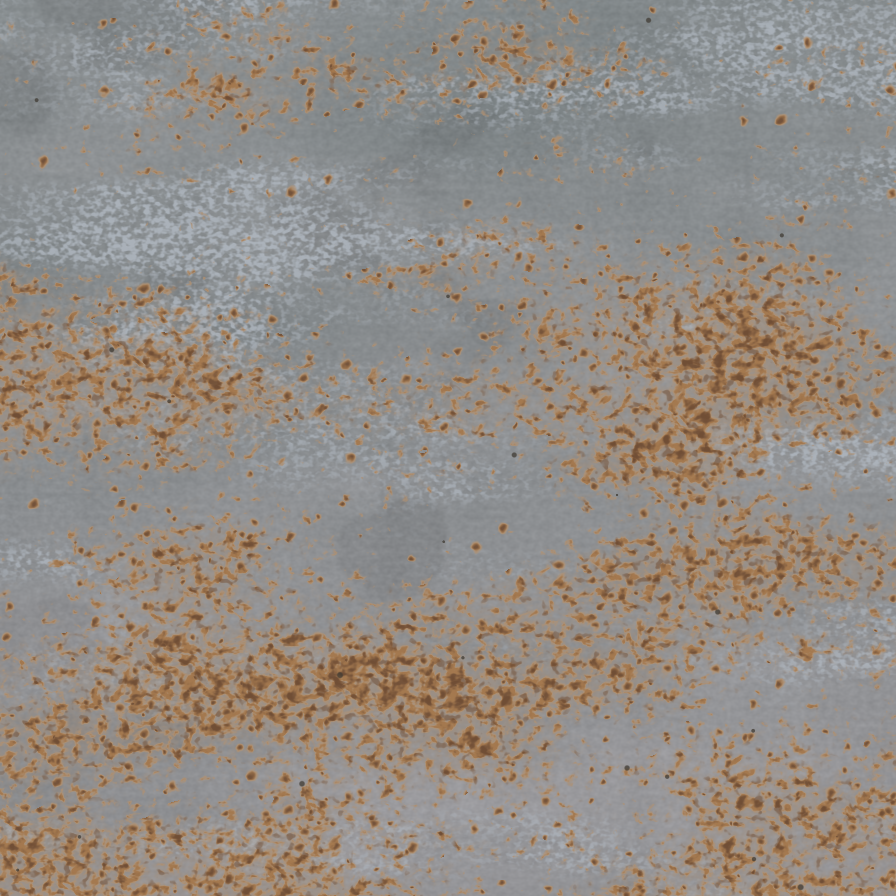
Give the GLSL for this texture, as a WebGL 2 fragment shader.

```glsl
#version 300 es
precision highp float;

// Weathered steel sheet: brushed grey metal with pale scuffs and dark smudges,
// overgrown by horizontal drifts of rust. Layered gradient noise sets the drifts
// and their grain; jittered cells scatter single rust spots and dark pits.

uniform vec2 u_resolution;
out vec4 fragColor;

const vec3 STEEL_DARK  = vec3(0.495, 0.515, 0.525);
const vec3 STEEL_LIGHT = vec3(0.595, 0.600, 0.612);
const vec3 SCUFF       = vec3(0.69, 0.72, 0.755);
const vec3 STAIN       = vec3(0.625, 0.555, 0.49);
const vec3 RUST_PALE   = vec3(0.685, 0.57, 0.455);
const vec3 RUST_ORANGE = vec3(0.645, 0.465, 0.29);
const vec3 RUST_BROWN  = vec3(0.42, 0.285, 0.19);
const vec3 PIT         = vec3(0.25, 0.23, 0.20);

// Integer hash of a lattice cell, giving two values in 0..1
vec2 hash2(vec2 cell) {
  uvec2 v = uvec2(ivec2(cell) + 4096) * 1664525u + 1013904223u;
  v.x += v.y * 1664525u;
  v.y += v.x * 1664525u;
  v ^= v >> 16u;
  v.x += v.y * 1664525u;
  v.y += v.x * 1664525u;
  v ^= v >> 16u;
  return vec2(v & 0xffffu) / 65535.0;
}

float cornerSlope(vec2 cell, vec2 offset) {
  float angle = 6.28318 * hash2(cell).x;
  return dot(vec2(cos(angle), sin(angle)), offset);
}

float gradientNoise(vec2 p) {
  vec2 i = floor(p), f = p - i;
  vec2 w = f * f * f * (f * (f * 6.0 - 15.0) + 10.0);
  vec2 e = vec2(1.0, 0.0);
  float low  = mix(cornerSlope(i, f), cornerSlope(i + e.xy, f - e.xy), w.x);
  float high = mix(cornerSlope(i + e.yx, f - e.yx), cornerSlope(i + e.xx, f - e.xx), w.x);
  return mix(low, high, w.y);
}

// Layered noise centred on zero, mostly within -0.7..0.7
float fbm(vec2 p, int octaves) {
  float sum = 0.0, weight = 1.0;
  for (int k = 0; k < octaves; k++) {
    sum += weight * gradientNoise(p);
    p = mat2(1.98, 0.16, -0.16, 1.98) * p + vec2(17.3, 9.1);
    weight *= 0.5;
  }
  return sum;
}

// Scattered round spots: 1 at a centre, 0 at its rim, negative outside
float spots(vec2 p, float chance, float radius) {
  vec2 home = floor(p);
  float best = -1.0;
  for (int y = -1; y <= 1; y++) {
    for (int x = -1; x <= 1; x++) {
      vec2 cell = home + vec2(x, y);
      vec2 centre = cell + 0.1 + 0.8 * hash2(cell);
      vec2 traits = hash2(cell + 311.0);
      float size = radius * mix(0.4, 1.0, traits.y);
      if (traits.x < chance) best = max(best, 1.0 - distance(p, centre) / size);
    }
  }
  return best;
}

vec3 steel(vec2 p) {
  float tone = 0.54 + 0.65 * fbm(p * vec2(2.0, 5.0) + 41.0, 5) - 0.3 * (p.y - 0.5);
  vec3 colour = mix(STEEL_DARK, STEEL_LIGHT, clamp(tone, 0.0, 1.0));
  colour += (0.5 - p.y) * vec3(0.025, 0.008, 0.012);
  // Smudges with a soft but definite edge, then faint vertical runs
  float smudge = smoothstep(0.28, 0.4, fbm(p * vec2(3.5, 5.0) + 83.0, 4));
  float runs = gradientNoise(p * vec2(26.0, 2.5) + 7.0);
  colour *= 1.0 - 0.06 * smudge + 0.03 * runs;
  // Brushed lines and fine tooth
  colour += 0.014 * gradientNoise(p * vec2(9.0, 150.0));
  colour += 0.035 * fbm(p * vec2(130.0, 160.0), 2);
  // Pale scuffs broken into fine specks, heavier near the top
  float drift = fbm(p * vec2(2.2, 9.0) + 23.0, 5) + 0.25 * (p.y - 0.6);
  float specks = fbm(p * vec2(125.0, 165.0) + 5.0, 2) + 0.4 * gradientNoise(p * 38.0);
  float scuff = smoothstep(-0.2, 0.55, drift) * smoothstep(-0.15, 0.65, specks + 0.4 * drift);
  return mix(colour, SCUFF, 0.85 * scuff);
}

// Rust thickness to colour: faint stain, pale rim, orange body, brown core
vec3 addRust(vec3 ground, float thickness, float core) {
  vec3 rust = mix(RUST_PALE, RUST_ORANGE, smoothstep(0.02, 0.28, thickness));
  rust = mix(rust, RUST_BROWN, 0.9 * smoothstep(0.15, 0.8, core));
  return mix(ground, rust, 0.92 * smoothstep(-0.17, 0.13, thickness));
}

void main() {
  vec2 p = gl_FragCoord.xy / min(u_resolution.x, u_resolution.y);

  // Horizontal drifts with ragged fringes, denser towards the bottom
  float drift = fbm(p * vec2(2.5, 5.6) + vec2(3.7, 61.2), 5) + 0.5 * (0.45 - p.y);
  float clumps = gradientNoise(p * vec2(24.0, 34.0) + 71.0);
  float grain = fbm(p * vec2(68.0, 82.0) + 0.6 * clumps, 3) + 0.35 * clumps;
  float mottle = fbm(p * vec2(88.0, 98.0) + 13.0, 2);

  vec3 colour = steel(p);
  float haze = smoothstep(-0.2, 0.45, drift + 0.4 * grain + 0.2 * mottle);
  colour = mix(colour, STAIN, 0.68 * haze);

  // Single spots gather around the drifts and merge with them
  float chance = 0.03 + 0.27 * smoothstep(-0.35, 0.25, drift);
  float spot = spots(p * 58.0 + 0.2 * mottle, chance, 0.36) + 0.2 * mottle;
  float crust = 0.85 * drift + grain - 0.31;
  float core = max(crust + 0.6 * mottle, 0.9 * spot);
  colour = addRust(colour, max(crust, 0.55 * spot), core);

  // Small brown flecks lying on the stained metal
  float fleck = smoothstep(0.25, 0.6, mottle + 0.35 * drift) * haze;
  colour = mix(colour, RUST_BROWN, 0.5 * fleck);

  float pit = spots(p * 17.0 + 90.0, 0.05, 0.075);
  colour = mix(colour, PIT, 0.75 * smoothstep(0.0, 0.5, pit));

  fragColor = vec4(clamp(colour, 0.0, 1.0), 1.0);
}
```
